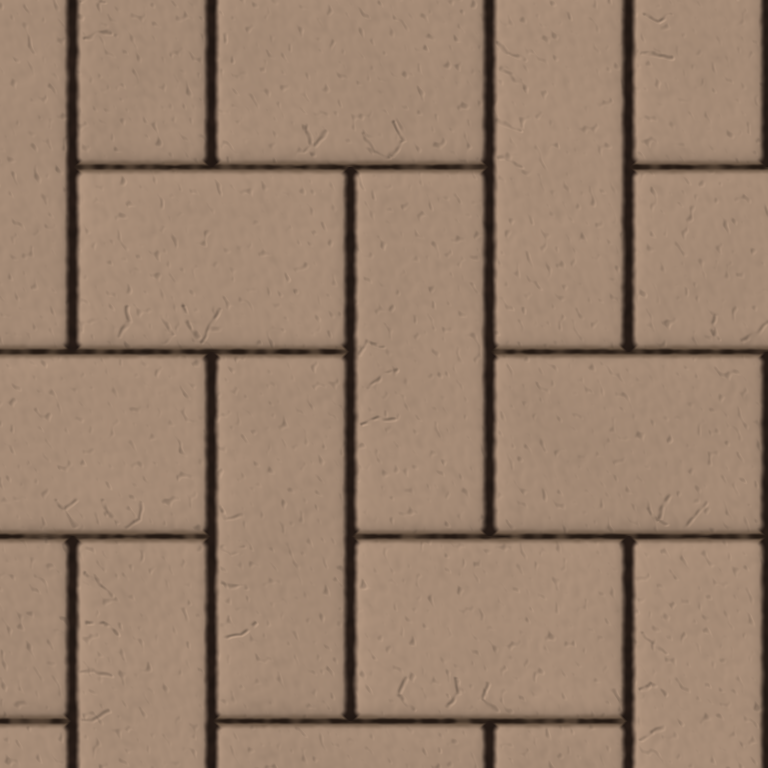
Reproduce this pattern procedurally as a three.js fragment shader.

```glsl
varying vec2 vUv;

vec2 hash2(vec2 p) {
  p = vec2(dot(p, vec2(127.1, 311.7)), dot(p, vec2(269.5, 183.3)));
  return fract(sin(p) * 43758.545);
}

float gradientNoise(vec2 p) {
  vec2 i = floor(p), f = fract(p);
  vec2 u = f * f * f * (f * (f * 6.0 - 15.0) + 10.0);
  vec2 e = vec2(0.0, 1.0);
  float a = dot(hash2(i) * 2.0 - 1.0, f);
  float b = dot(hash2(i + e.yx) * 2.0 - 1.0, f - e.yx);
  float c = dot(hash2(i + e.xy) * 2.0 - 1.0, f - e.xy);
  float d = dot(hash2(i + e.yy) * 2.0 - 1.0, f - e.yy);
  return mix(mix(a, b, u.x), mix(c, d, u.x), u.y);
}

float segmentDistance(vec2 p, vec2 a, vec2 b) {
  vec2 ab = b - a;
  return length(p - a - ab * clamp(dot(p - a, ab) / dot(ab, ab), 0.0, 1.0));
}

float roundedBox(vec2 p, vec2 halfSize, float radius) {
  vec2 d = abs(p) - halfSize + radius;
  return length(max(d, 0.0)) + min(max(d.x, d.y), 0.0) - radius;
}

// Bent cracks along one long side of the brick
float cracks(vec2 p, vec2 size, vec2 id) {
  bool upright = size.y > size.x;
  vec2 q = upright ? vec2(size.y - p.y, p.x) : p;
  q += 0.004 * vec2(gradientNoise(p * 70.0), gradientNoise(p * 70.0 + 31.0));
  float span = max(size.x, size.y);
  float start = 0.12 + 0.35 * hash2(id + 3.7).x;
  float depth = 0.0;
  for (int i = 0; i < 4; i++) {
    vec2 seed = id * 5.3 + float(i) * 17.1;
    vec2 h = hash2(seed), bend = hash2(seed + 8.4) - 0.5;
    vec2 a = vec2(span * (start + 0.1 * float(i) + 0.05 * h.x), 0.04 + 0.02 * h.y);
    vec2 b = a + vec2(bend.x * 0.038, -0.014 - 0.01 * h.x);
    vec2 c = b + vec2(bend.y * 0.04, -0.008 - 0.014 * h.y);
    float d = min(segmentDistance(q, a, b), segmentDistance(q, b, c));
    float strength = step(0.2, hash2(seed + 2.9).x) * (0.6 + 0.4 * h.y);
    depth = max(depth, strength * smoothstep(0.0042, 0.0, d));
  }
  return depth * smoothstep(-0.4, 0.2, gradientNoise(p * 80.0 + id * 4.1));
}

// Soft grain, slanted pits and cracks
float surfaceHeight(vec2 p, vec2 size, vec2 id) {
  vec2 q = p + id * 3.17;
  vec2 slanted = vec2(q.x * 100.0 + q.y * 34.0, q.y * 70.0 - q.x * 14.0);
  float pits = smoothstep(0.16, 0.62, gradientNoise(slanted));
  float grain = 0.4 * gradientNoise(slanted * 0.9 + 9.0) + 0.25 * gradientNoise(q * 48.0);
  return grain - 0.9 * pits - 1.3 * cracks(p, size, id);
}

void main() {
  // Herringbone: each cell is half of a lying or standing brick
  vec2 pitch = vec2(0.181, 0.2405);
  vec2 grid = (vUv - vec2(0.0945, 0.7825)) / pitch;
  vec2 cell = floor(grid);
  float phase = mod(cell.x - cell.y + 1.0, 4.0);
  bool standing = phase < 1.5;
  vec2 id = cell - vec2(step(2.5, phase), step(phase, 0.5));
  vec2 size = pitch * (standing ? vec2(1.0, 2.0) : vec2(2.0, 1.0));
  vec2 local = (grid - id) * pitch;

  // Brick outline with slightly worn edges
  vec2 gap = vec2(0.0062, 0.0056);
  float wear = 0.002 * gradientNoise(vUv * 45.0) + 0.0012 * gradientNoise(vUv * 95.0);
  float outline = roundedBox(local - 0.5 * size, 0.5 * size - gap, 0.010) + wear;

  // Relief lit from the upper left
  vec2 toLight = vec2(-0.8, 0.6) * 0.0017;
  float height = surfaceHeight(local, size, id);
  float slope = surfaceHeight(local - toLight, size, id) - surfaceHeight(local + toLight, size, id);
  vec2 low = max(local - gap, 0.0);
  vec2 high = max(size - gap - local, 0.0);
  float shade = 1.01 + 0.135 * slope + 0.13 * min(height + 0.1, 0.1);
  shade += 0.11 * exp(-low.x / 0.009) + 0.08 * exp(-high.y / 0.011);
  shade -= 0.20 * exp(-high.x / 0.005) + 0.20 * exp(-low.y / 0.007) + 0.16 * exp(-high.y / 0.004);
  shade += 0.025 * (hash2(id).x - 0.5) + 0.03 * gradientNoise(vUv * 9.0);
  vec3 face = vec3(0.63, 0.53, 0.45) * shade;

  // Deep upright joints, shallow level joints with patchy mortar
  vec2 edge = 0.5 * size - abs(local - 0.5 * size);
  float level = smoothstep(0.0, 0.006, edge.x - edge.y);
  float mortar = smoothstep(-0.2, 0.4, gradientNoise(vUv * vec2(50.0, 24.0)));
  float core = smoothstep(0.0056, 0.0008, edge.y + wear) * (1.0 - 0.6 * mortar);
  vec3 shallow = mix(vec3(0.42, 0.34, 0.27), vec3(0.14, 0.10, 0.075), core);
  vec3 deep = vec3(0.14, 0.10, 0.08) * (1.0 + 0.3 * gradientNoise(vUv * 70.0));
  vec3 joint = mix(deep, shallow, level);

  gl_FragColor = vec4(mix(face, joint, smoothstep(-0.0055, 0.0042, outline)), 1.0);
}
```
